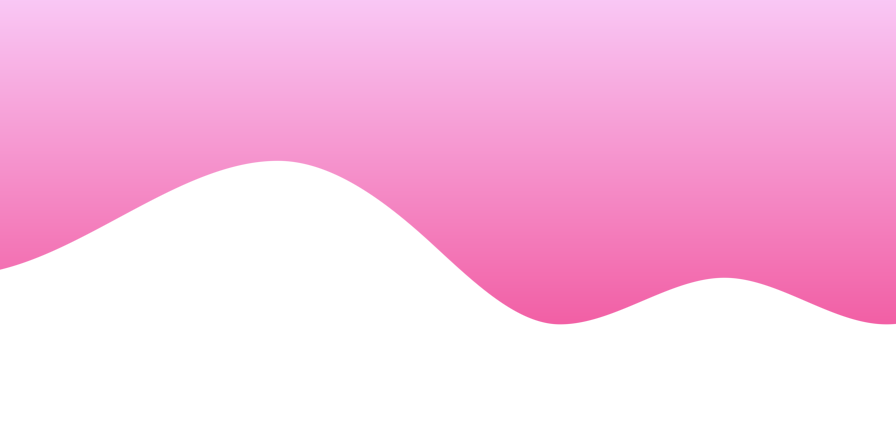
This background is drawn by a Shadertoy shader. Its source:

```glsl
// A white rolling wave beneath a vertical gradient from lilac to hot pink.
// The crest is a chain of cubic Hermite spans between knots, and its edge
// is smoothed by the approximate distance to the curve.

// Crest knots: x, height, slope
const vec3 KNOTS[7] = vec3[7](
    vec3(0.000, 0.398,  0.24),
    vec3(0.620, 0.641,  0.00),
    vec3(0.964, 0.456, -0.92),
    vec3(1.250, 0.276,  0.00),
    vec3(1.617, 0.380,  0.00),
    vec3(1.979, 0.276,  0.00),
    vec3(2.341, 0.380,  0.00));

// Cubic through two knots that keeps the slope at each
float hermite(vec3 a, vec3 b, float x) {
    float span = b.x - a.x;
    float t = (x - a.x) / span;
    float s = 1.0 - t;
    return mix(a.y, b.y, t * t * (3.0 - 2.0 * t))
         + span * t * s * (s * a.z - t * b.z);
}

float crestHeight(float x) {
    float height = KNOTS[0].y;
    for (int i = 0; i < 6; i++) {
        if (x >= KNOTS[i].x) height = hermite(KNOTS[i], KNOTS[i + 1], x);
    }
    return height;
}

void mainImage(out vec4 fragColor, in vec2 fragCoord) {
    // The canvas spans 2 by 1
    vec2 p = fragCoord / iResolution.xy * vec2(2.0, 1.0);
    float pixel = 1.0 / iResolution.y;

    // Sky gradient, deepest at the wave's troughs
    vec3 lilac = vec3(0.977, 0.780, 0.960);
    vec3 hotPink = vec3(0.947, 0.372, 0.645);
    vec3 sky = mix(lilac, hotPink, clamp((1.0 - p.y) / 0.724, 0.0, 1.0));

    // Signed distance above the crest
    float height = crestHeight(p.x);
    float slope = (crestHeight(p.x + 0.002) - height) / 0.002;
    float above = (p.y - height) / sqrt(1.0 + slope * slope);

    // White wave over the sky
    float wave = 1.0 - smoothstep(-0.75 * pixel, 0.75 * pixel, above);
    fragColor = vec4(mix(sky, vec3(1.0), wave), 1.0);
}
```
